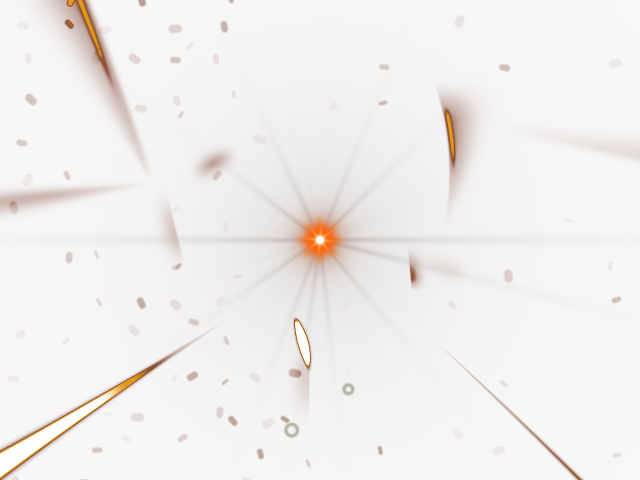
This background is drawn by a Shadertoy shader. Its source:

```glsl
// A pale sky with an orange star, thin rays, burnt glass shards and drifting specks.
#define PAPER vec3(0.972, 0.972, 0.972)
#define MAUVE vec3(0.79, 0.71, 0.68)
#define BROWN vec3(0.55, 0.31, 0.20)
#define GOLD vec3(0.88, 0.60, 0.10)
#define ORANGE vec3(1.0, 0.38, 0.02)
#define SHADE_TINT vec3(0.92, 1.0, 1.06)
#define HALO_DEPTH 0.14
#define HALO_SIZE 0.17
#define RAY_DEPTH 0.13
#define STAR_SIZE 0.036
#define SPECK_CELL 0.082

const float RAY_ANGLES[12] = float[12](0.0, 45.0, 68.0, 115.0, 142.0, 180.0,
                                      215.0, 249.0, 262.0, 276.0, 310.0, 346.0);

float hash(vec2 v) {
    return fract(sin(dot(v, vec2(127.1, 311.7))) * 43758.5);
}

// x: position from a (0) to b (1); y: signed offset to the left of a bent axis.
vec2 axisCoord(vec2 p, vec2 a, vec2 b, float bend) {
    vec2 d = b - a, q = p - a;
    float t = dot(q, d) / dot(d, d);
    float s = dot(q, vec2(-d.y, d.x)) / length(d);
    return vec2(t, s - bend * 4.0 * t * (1.0 - t));
}

// Bell with its own width on each side.
float veil(float s, float wNeg, float wPos) {
    float w = s < 0.0 ? wNeg : wPos;
    return exp(-s * s / (w * w));
}

// Solid band with a soft rim.
float blade(float s, float halfWidth, float rim) {
    float e = max(abs(s) - halfWidth, 0.0) / rim;
    return exp(-e * e);
}

// Rises from a to b, then falls from c to d.
float span(float t, float a, float b, float c, float d) {
    return smoothstep(a, b, t) * (1.0 - smoothstep(c, d, t));
}

// Heat ramp: paper, mauve, brown, gold, white.
vec3 burn(vec3 col, float heat) {
    col = mix(col, MAUVE, clamp(heat / 0.35, 0.0, 1.0));
    col = mix(col, BROWN, smoothstep(0.33, 0.62, heat));
    col = mix(col, GOLD, smoothstep(0.60, 0.80, heat));
    return mix(col, vec3(1.0), smoothstep(0.84, 0.99, heat));
}

float shards(vec2 p) {
    // Upper left shard with a glowing thread
    vec2 k = axisCoord(p, vec2(-0.498, 0.517), vec2(-0.358, 0.132), 0.003);
    float fade = clamp(1.0 - k.x, 0.0, 1.0);
    float h = 0.50 * sqrt(fade) * veil(k.y, 0.065 * fade + 0.003, 0.009);
    h += 0.38 * veil(k.y + 0.008, 0.007, 0.005) * (1.0 - smoothstep(0.2, 0.65, k.x));
    // Upper right shard
    k = axisCoord(p, vec2(0.2465, 0.3125), vec2(0.259, 0.014), 0.019);
    fade = clamp(1.0 - k.x, 0.0, 1.0);
    h += 0.50 * veil(k.y, 0.003, 0.062 * fade + 0.003) * span(k.x, -0.08, 0.22, 0.3, 1.0);
    h += 0.36 * veil(k.y - 0.006, 0.004, 0.005) * span(k.x, 0.1, 0.2, 0.4, 0.62);
    // Lower left beam and lower right needle
    k = axisCoord(p, vec2(-0.189, -0.163), vec2(-0.667, -0.469), 0.0);
    float t = max(k.x, 0.0);
    h += blade(k.y, 0.018 * t * t, 0.0015 + 0.008 * t) * smoothstep(-0.05, 0.62, k.x);
    k = axisCoord(p, vec2(0.25, -0.22), vec2(0.545, -0.503), 0.002);
    t = max(k.x, 0.0);
    h += 0.60 * sqrt(t) * blade(k.y, 0.0, 0.001 + 0.004 * t);
    // Bright lens and its trailing veil
    k = axisCoord(p, vec2(-0.052, -0.161), vec2(-0.023, -0.266), 0.002);
    t = clamp(k.x, 0.0, 1.0);
    h += blade(k.y, 0.0085 * sin(3.1416 * t), 0.004) * span(k.x, -0.04, 0.12, 0.85, 1.12);
    k = axisCoord(p, vec2(-0.024, -0.194), vec2(-0.024, -0.394), 0.0);
    h += 0.22 * veil(k.y, 0.026, 0.002) * span(k.x, 0.1, 0.4, 0.4, 1.0);
    // Small shards beside the star
    k = axisCoord(p, vec2(0.184, -0.007), vec2(0.193, -0.108), 0.0);
    h += 0.60 * veil(k.y, 0.002, 0.018) * span(k.x, 0.0, 0.7, 0.7, 1.02);
    k = axisCoord(p, vec2(-0.326, 0.115), vec2(-0.283, -0.059), 0.0);
    h += 0.27 * veil(k.y, 0.023, 0.003) * span(k.x, 0.0, 0.6, 0.6, 1.0);
    // Soft smudges and side wedges
    k = axisCoord(p, vec2(-0.272, 0.128), vec2(-0.168, 0.186), 0.004);
    h += 0.42 * veil(k.y, 0.018, 0.018) * span(k.x, 0.0, 0.5, 0.5, 1.0);
    k = axisCoord(p, vec2(0.19, -0.03), vec2(0.31, -0.075), 0.0);
    h += 0.10 * veil(k.y, 0.02, 0.02) * span(k.x, 0.0, 0.7, 0.7, 1.0);
    k = axisCoord(p, vec2(-0.319, 0.122), vec2(-0.667, 0.080), 0.0);
    t = max(k.x, 0.0);
    h += 0.34 * veil(k.y, 0.002 + 0.017 * t, 0.002 + 0.023 * t) * smoothstep(0.0, 0.8, k.x);
    k = axisCoord(p, vec2(0.358, 0.24), vec2(0.667, 0.174), 0.0);
    t = max(k.x, 0.0);
    return h + 0.15 * t * veil(k.y, 0.012, 0.005 + 0.03 * t);
}

// Tilted capsules on two jittered grids, denser on the left.
float specks(vec2 p) {
    float heat = 0.0;
    for (int i = 0; i < 2; i++) {
        float cell = SPECK_CELL * (1.0 + 0.37 * float(i));
        vec2 id = floor(p / cell) + 31.0 * float(i);
        vec2 jitter = 0.3 + 0.4 * vec2(hash(id), hash(id + 7.3));
        vec2 q = (fract(p / cell) - jitter) * cell;
        float tilt = 6.283 * hash(id + 3.1), shade = hash(id + 5.7);
        q = mat2(cos(tilt), sin(tilt), -sin(tilt), cos(tilt)) * q;
        q.x -= clamp(q.x, -0.005, 0.005);
        float radius = mix(0.003, 0.009, hash(id + 9.2));
        float keep = step(hash(id + 1.9), mix(0.48, 0.10, smoothstep(-0.5, 0.2, p.x)));
        heat += keep * (0.06 + 0.38 * shade * shade) * (1.0 - smoothstep(radius - 0.003, radius + 0.003, length(q)));
    }
    return heat * smoothstep(0.12, 0.25, length(p));
}

void mainImage(out vec4 fragColor, in vec2 fragCoord) {
    vec2 p = (fragCoord - 0.5 * iResolution.xy) / iResolution.y;
    float r = length(p), angle = atan(p.y, p.x + 1e-5);

    // Halo and rays
    float shade = HALO_DEPTH * exp(-r / HALO_SIZE);
    shade += 0.012 * exp(-r / 0.1) * sin(19.0 * angle + 2.0 * sin(7.0 * angle));
    for (int i = 0; i < 12; i++) {
        float a = radians(RAY_ANGLES[i]);
        vec2 dir = vec2(cos(a), sin(a));
        float along = dot(p, dir), across = dot(p, vec2(-dir.y, dir.x));
        float reach = 0.12 + 0.20 * pow(abs(dir.x), 16.0);
        shade += RAY_DEPTH * step(0.0, along) * exp(-along / reach) * blade(across, 0.0, 0.004 + 0.018 * max(along, 0.0));
    }
    vec3 col = PAPER - shade * SHADE_TINT;

    // Shards and specks
    col = burn(col, min(shards(p) + specks(p), 1.0));

    // Two pale bubbles
    for (int i = 0; i < 2; i++) {
        float d = length(p - mix(vec2(0.059, -0.311), vec2(-0.059, -0.396), float(i)));
        float size = 0.009 + 0.003 * float(i);
        col = mix(col, vec3(0.63, 0.63, 0.55), 0.75 * blade(d - size, 0.001, 0.003));
    }

    // Star: brown fringe, orange body, white spiked core
    float body = r / STAR_SIZE * (1.0 - 0.08 * cos(8.0 * angle));
    col = mix(col, vec3(0.74, 0.46, 0.32), 0.75 * exp(-pow(r / 0.05, 2.0)));
    col = mix(col, ORANGE, exp(-pow(body, 4.0)));
    float spike = 0.010 + 0.012 * pow(abs(cos(4.0 * angle + 0.4)), 6.0);
    col = mix(col, vec3(1.0, 0.78, 0.42), 0.8 * exp(-pow(r / spike, 2.0)));
    col = mix(col, vec3(1.0), exp(-pow(r / 0.010, 4.0)));
    fragColor = vec4(clamp(col, 0.0, 1.0), 1.0);
}
```
